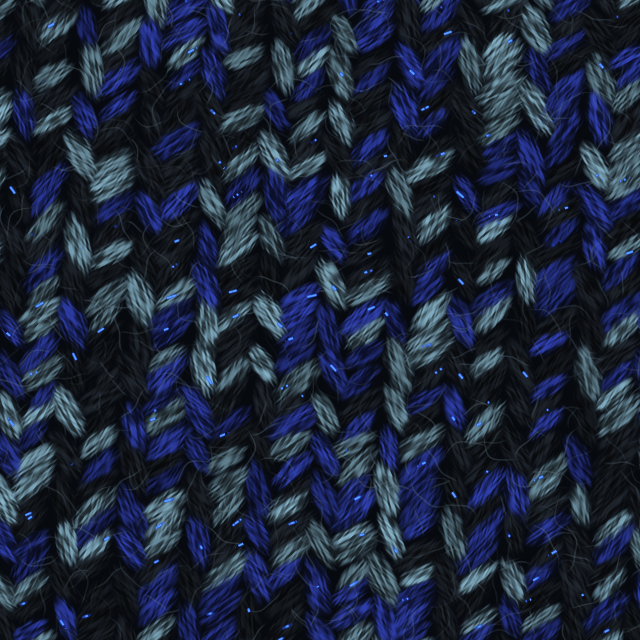
This texture is drawn by a WebGL 2 fragment shader. Its source:

```glsl
#version 300 es
precision highp float;
// Stockinette knit in marled grey, navy and black wool with metallic blue flecks.
// Each column pairs a wide leg leaning right with a narrow leg leaning left; legs
// are stacks of jittered fibrous ellipses blended by height, with loose hairs on top.
#define COLUMNS 10.0
#define ROWS 15.0
#define SKEW 0.045
#define GREY_SHARE 0.39
#define BLUE_SHARE 0.29
#define FLECK_SHARE 0.27
#define HAIR_CELLS 15.0
#define HAIR_OPACITY 0.30

uniform vec2 u_resolution;
out vec4 outColor;

const vec3 GAP = vec3(0.025, 0.035, 0.055);
const vec3 BLACK = vec3(0.075, 0.090, 0.110);
const vec3 NAVY = vec3(0.110, 0.150, 0.410);
const vec3 GREY = vec3(0.310, 0.415, 0.465);
const vec3 FLECK = vec3(0.100, 0.270, 1.000);
const vec3 HAIR = vec3(0.400, 0.490, 0.540);

vec3 hash3(vec2 p) {
    vec3 q = fract(p.xyx * vec3(0.1031, 0.1030, 0.0973));
    q += dot(q, q.yxz + 33.33);
    return fract((q.xxy + q.yzz) * q.zyx);
}

float noise(vec2 p) {
    vec2 i = floor(p), f = fract(p);
    f = f * f * (3.0 - 2.0 * f);
    float low = mix(hash3(i).x, hash3(i + vec2(1, 0)).x, f.x);
    float high = mix(hash3(i + vec2(0, 1)).x, hash3(i + vec2(1, 1)).x, f.x);
    return mix(low, high, f.y);
}

// Coordinates of p in a frame rotated by angle a
vec2 turn(vec2 p, float a) {
    float c = cos(a), s = sin(a);
    return vec2(c * p.x + s * p.y, c * p.y - s * p.x);
}

// Fine strands running along q.x, crossed by a second twisted set
float fibres(vec2 q, vec2 id) {
    float along = noise(q * vec2(50, 330) + id * 17.0);
    float twisted = noise(turn(q, 0.4) * vec2(65, 400) + id * 29.0);
    return smoothstep(0.15, 0.85, 0.58 * along + 0.42 * twisted);
}

// Adds one kind of leg: yarn holds weighted colour, top the surface height
void addLeg(vec2 p, float offset, float rate, float lean, vec2 size, float seed,
            inout vec4 yarn, inout float top, inout float fleck) {
    float column = round((p.x - offset) * COLUMNS);
    float phase = 0.6 * hash3(vec2(column, seed)).x / rate;
    float row = round((p.y - phase) * rate);
    for (int j = -2; j <= 2; j++) {
        vec2 id = vec2(column, row + float(j)) + seed;
        vec3 place = hash3(id), kind = hash3(id + 71.0);
        vec2 center = vec2(column / COLUMNS + offset, (row + float(j)) / rate + phase);
        center += (place.xy - 0.5) * vec2(0.014, 0.016);
        vec2 q = turn(p - center, lean + 0.45 * (place.z - 0.5));
        vec2 e = q / (size * (0.85 + 0.35 * kind.y));
        float strand = fibres(q, id);
        float height = max(1.0 - dot(e, e) + 0.3 * (strand - 0.5), -2.0);

        vec3 wool = kind.x < GREY_SHARE ? GREY :
                    kind.x < GREY_SHARE + BLUE_SHARE ? NAVY : BLACK;
        wool *= (0.38 + 1.05 * strand) * (0.8 + 0.4 * kind.z);
        float weight = exp(7.0 * height);
        yarn += vec4(wool, 1.0) * weight;
        top = max(top, height);

        // Short metallic dash, broken into beads
        if (hash3(id + 137.0).x < FLECK_SHARE) {
            vec2 g = turn(q - (kind.zy - 0.5) * size, -0.3 * sign(lean));
            float dash = length(vec2(max(abs(g.x) - 0.002 - 0.005 * place.x, 0.0), g.y));
            float bead = smoothstep(0.2, 0.6, noise(vec2(g.x * 230.0, id.y)));
            fleck = max(fleck, bead * smoothstep(0.0036, 0.0006, dash));
        }
    }
}

// Sparse bent hairs, one per jittered cell
float hairs(vec2 p, float seed) {
    vec2 cell = floor(p * HAIR_CELLS);
    float pixel = 1.0 / u_resolution.y, cover = 0.0;
    for (int k = 0; k < 9; k++) {
        vec2 id = cell + vec2(k % 3 - 1, k / 3 - 1);
        vec3 a = hash3(id + seed), b = hash3(id + seed + 53.0);
        vec2 q = turn(p - (id + a.xy) / HAIR_CELLS, 6.2832 * a.z);
        float bend = q.y + (b.x - 0.5) * 38.0 * q.x * q.x + 0.002 * sin(q.x * 130.0 + 6.0 * b.y);
        float ends = smoothstep(1.0, 0.5, abs(q.x) / (0.018 + 0.027 * b.y));
        cover = max(cover, ends * b.z * smoothstep(0.0008 + pixel, 0.0002, abs(bend)));
    }
    return cover;
}

void main() {
    vec2 uv = gl_FragCoord.xy / u_resolution;
    vec2 p = uv + 0.010 * (vec2(noise(uv * 7.0), noise(uv * 7.0 + 40.0)) - 0.5);
    p.x -= SKEW * (uv.y - 0.5);

    vec4 yarn = vec4(0.0);
    float top = -2.0, fleck = 0.0;
    addLeg(p, 0.066, ROWS * 2.0, 0.72, vec2(0.041, 0.019), 11.0, yarn, top, fleck);
    addLeg(p, 0.119, ROWS, -1.20, vec2(0.045, 0.019), 211.0, yarn, top, fleck);

    // Height shading, then hairs and flecks over the wool
    vec3 color = mix(GAP, yarn.rgb / yarn.a, smoothstep(-0.25, 0.85, top));
    for (int layer = 0; layer < 3; layer++)
        color = mix(color, HAIR, HAIR_OPACITY * hairs(uv, 90.0 * float(layer) + 7.0));
    color = mix(color, FLECK + vec3(0.25, 0.35, 0.0) * fleck * fleck, fleck);
    outColor = vec4(color, 1.0);
}
```
